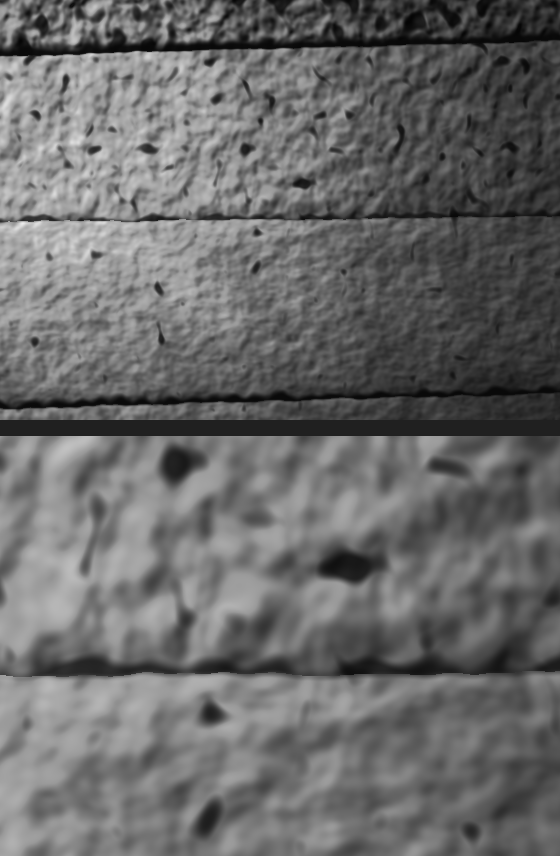
Top: the whole. Bottom: its middle third, enlarged.
Write a Shadertoy shader that draws this texture.

```glsl
// Rough grey masonry courses under raking light, split by dark ragged seams.
#define PITCH 0.42          // height of one course
#define SEAM_BASE 0.028     // height of the lowest seam at the left edge
#define TILT 0.027          // rise of the seams per unit of height
#define BOW 0.024           // upward bow of the middle seam at the left
#define SEAM_WIDTH 0.009
#define GRAIN 33.0          // relief cells per canvas height
#define RELIEF 0.95         // contrast of the relief
#define PIT_SCALE 30.0
#define LIGHT_DIR vec2(-0.72, 0.69)

vec2 gradient(vec2 cell) {
    float h = fract(sin(dot(cell, vec2(127.1, 311.7))) * 43758.5);
    return vec2(cos(6.2832 * h), sin(6.2832 * h));
}

float gradientNoise(vec2 p) {
    vec2 i = floor(p), f = p - i;
    vec2 u = f * f * f * (f * (f * 6.0 - 15.0) + 10.0);
    vec2 e = vec2(0.0, 1.0);
    float a = dot(gradient(i), f);
    float b = dot(gradient(i + e.yx), f - e.yx);
    float c = dot(gradient(i + e.xy), f - e.xy);
    float d = dot(gradient(i + e.yy), f - e.yy);
    return mix(mix(a, b, u.x), mix(c, d, u.x), u.y);
}

// Lumpy surface height: broad swells, grains and a little fine grit
float surface(vec2 p) {
    return 0.9 * gradientNoise(p * GRAIN * 0.5 + 3.0)
         + gradientNoise(p * GRAIN)
         + 0.28 * gradientNoise(mat2(1.6, 1.2, -1.2, 1.6) * p * GRAIN + 7.3);
}

void mainImage(out vec4 fragColor, in vec2 fragCoord) {
    vec2 uv = fragCoord / iResolution.xy;
    vec2 p = fragCoord / iResolution.y;

    // Course coordinate: whole numbers fall on the seams
    float bow = BOW * (1.0 - uv.x) * sin(3.1416 * (uv.y - SEAM_BASE) / (2.0 * PITCH));
    float wobble = 0.005 * gradientNoise(p * vec2(9.0, 3.0))
                 + 0.004 * gradientNoise(p * vec2(35.0, 9.0));
    float s = (uv.y - SEAM_BASE - TILT * p.x - bow + wobble) / PITCH;
    float row = max(floor(s), 0.0);
    float seam = floor(s + 0.5);
    float d = (s - seam) * PITCH;

    // Lamp pool on the left, fading to the right, top and bottom
    vec2 lampOffset = (uv - vec2(0.12, 0.58)) * vec2(1.3, 1.6);
    float light = mix(0.47, 0.22, smoothstep(0.1, 1.0, uv.x))
                + 0.25 * exp(-2.6 * dot(lampOffset, lampOffset));
    light *= 1.0 - 0.22 * smoothstep(0.85, 1.0, uv.y);
    light *= 1.0 - 0.25 * smoothstep(0.3, 0.0, uv.y);

    // Relief grows coarser from the lower courses to the upper
    float rough = 0.75 + 0.05 * row + 0.25 * row * row;
    vec2 warp = 0.008 * vec2(gradientNoise(p * 17.0), gradientNoise(p * 17.0 + 31.0));
    vec2 q = (p + warp) * vec2(1.0, mix(1.2, 0.9, min(row, 1.0)));
    float slope = surface(q) - surface(q + 0.008 * LIGHT_DIR);
    float shade = light * max(1.0 + RELIEF * rough * slope, 0.15);
    shade *= 1.0 + 0.22 * gradientNoise(p * 6.0) + 0.2 * gradientNoise(p * 14.0 + 9.0);

    // Pits, denser and larger in the rougher courses
    float threshold = 0.40 - 0.09 * row - 0.04 * row * row;
    vec2 pitCell = (p + 1.8 * warp) * PIT_SCALE / (1.0 + 0.3 * max(row - 1.0, 0.0));
    float pit = gradientNoise(pitCell * vec2(1.0, 0.8) + 5.0)
              + 0.25 * gradientNoise(p * 9.0 + 17.0);
    shade *= 1.0 - 0.75 * smoothstep(threshold, threshold + 0.28, pit);

    // Bright lip under each seam, soft shadow above it
    float lip = exp(min(d, 0.0) / 0.035) * step(d, 0.0);
    shade *= 1.0 + 0.25 * lip * (1.0 - 0.6 * uv.x);
    shade *= 1.0 - 0.4 * exp(-max(d, 0.0) / 0.025) * step(0.0, d);

    // Dark gap: crisp below, ragged above, broken along the middle seam
    float outer = min((seam - 1.0) * (seam - 1.0), 1.0);
    float width = SEAM_WIDTH + outer * (0.004 + 0.007 * max(seam - 1.0, 0.0)) * (1.5 - uv.x);
    float ragged = d + 0.018 * gradientNoise(p * vec2(26.0, 20.0) + 11.0);
    float gap = smoothstep(-0.005, 0.003, d)
              * (1.0 - smoothstep(0.3 * width, 1.6 * width, ragged));
    shade = mix(shade, 0.03, gap * mix(0.68, 0.95, outer));

    // Soft shoulder keeps the highlights from burning out
    shade = min(shade, 0.6) + 0.5 * max(shade - 0.6, 0.0);
    fragColor = vec4(vec3(clamp(shade, 0.0, 1.0)), 1.0);
}
```
